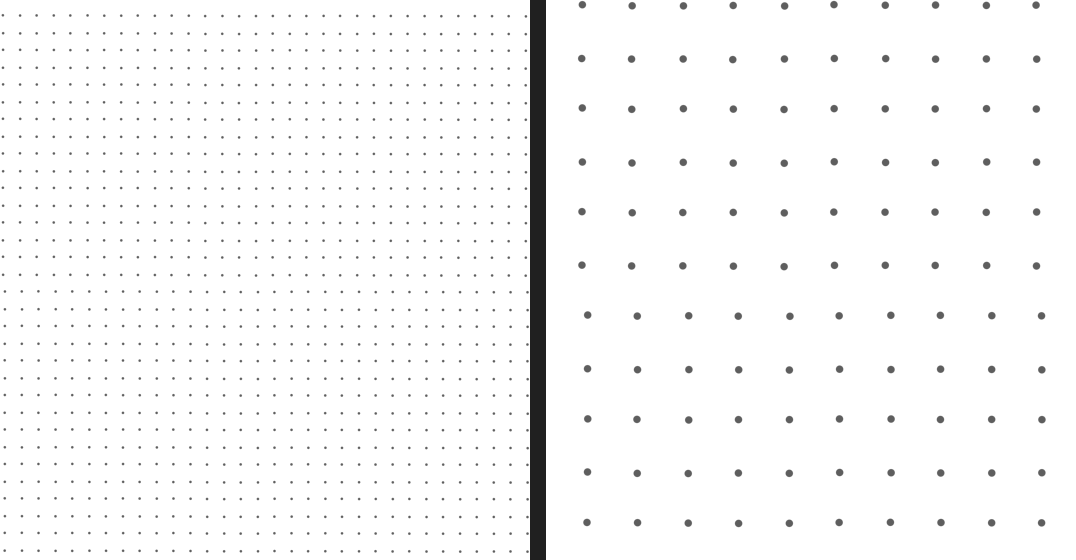
Left: the whole. Right: its middle third, enlarged.
Reproduce this pattern procedurally as a Shadertoy shader.

```glsl
// A sheet of small grey dots on white, 32 across and 32 down.
// Each pixel finds its nearest grid cell and measures the distance to that
// cell's dot, whose centre carries the slight misregistration of the sheet.

const vec3 PAPER = vec3(1.0);
const vec3 INK = vec3(0.37);

// Lengths are fractions of the canvas height, measured from the top left.
const vec2 COUNT = vec2(32.0);
const vec2 FIRST = vec2(0.0054, 0.0275);
const vec2 PITCH = vec2(0.0301, 0.0308);
const float RADIUS = 0.0022;
const float HALF_SHIFT = 0.0032;   // sideways step of the lower half
const float TILT = 0.0017;         // fall of the rows towards the right
const float BLOCK_DROP = 0.0005;   // drop of the fourth block of columns
const vec2 ODD_SHIFT = vec2(0.0004, 0.0011);
const float JITTER = 0.0005;

vec2 hash22(vec2 p) {
    vec3 q = fract(p.xyx * vec3(0.1031, 0.1030, 0.0973));
    q += dot(q, q.yzx + 33.33);
    return fract((q.xx + q.yz) * q.zy);
}

// Centre of the dot at a given column and row
vec2 dotCentre(vec2 cell) {
    vec2 centre = FIRST + cell * PITCH + mod(cell, 2.0) * ODD_SHIFT;
    centre.x += HALF_SHIFT * step(COUNT.y * 0.5, cell.y);
    centre.y += TILT * centre.x;
    centre.y += BLOCK_DROP * float(floor(cell.x / 4.0) == 3.0);
    return centre + (hash22(cell) - 0.5) * JITTER;
}

// Column and row of the dot nearest to a point
vec2 nearestCell(vec2 p) {
    float row = clamp(round((p.y - FIRST.y) / PITCH.y), 0.0, COUNT.y - 1.0);
    float shift = HALF_SHIFT * step(COUNT.y * 0.5, row);
    float column = round((p.x - FIRST.x - shift) / PITCH.x);
    return vec2(clamp(column, 0.0, COUNT.x - 1.0), row);
}

// Soft-edged disc coverage
float disc(vec2 offset, float radius, float pixel) {
    return 1.0 - smoothstep(-0.75 * pixel, 0.75 * pixel, length(offset) - radius);
}

void mainImage(out vec4 fragColor, in vec2 fragCoord) {
    float pixel = 1.0 / iResolution.y;
    vec2 p = vec2(fragCoord.x, iResolution.y - fragCoord.y) * pixel;

    float ink = disc(p - dotCentre(nearestCell(p)), RADIUS, pixel);
    fragColor = vec4(mix(PAPER, INK, ink), 1.0);
}
```
